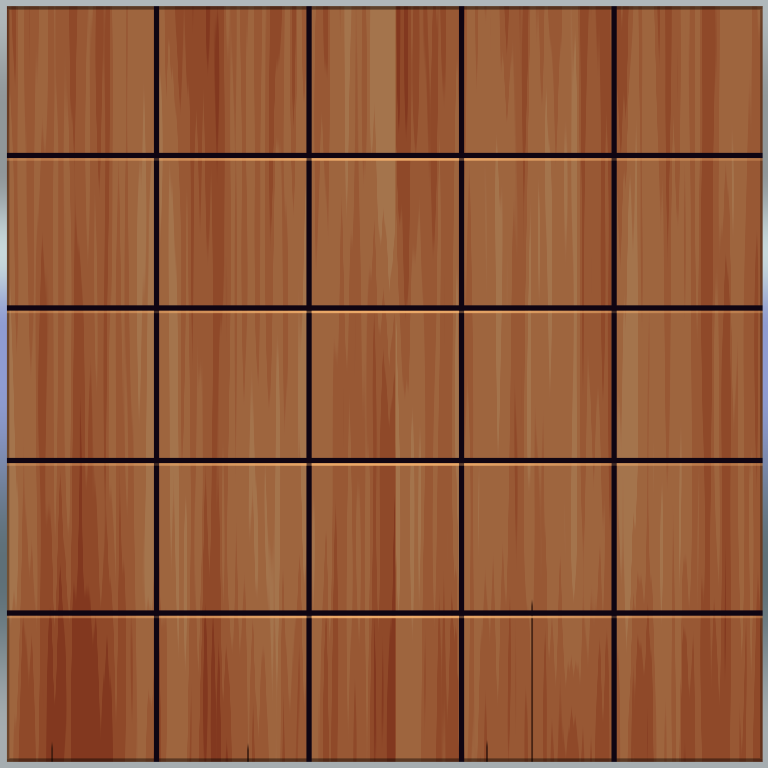
This texture is drawn by a three.js fragment shader. Its source:

```glsl
varying vec2 vUv;

const vec2 PANEL_MIN = vec2(0.0090, 0.0080);
const vec2 PANEL_MAX = vec2(0.9930, 0.9920);
const vec2 GRID_ORIGIN = vec2(0.0052, 0.0032);
const float GRID_PITCH = 0.1986;
const float GRID_LINES = 4.0;
const float LINE_HALF = 0.0034;
const float GLINT_WIDTH = 0.0034;
const float EDGE_WIDTH = 0.0045;
const float SOFT = 0.0008;
const float SEAM_X = 0.515;

// Dark grain bands and bottom cracks, four of each
const vec4 BAND_X = vec4(0.097, 0.235, 0.775, 0.918);
const vec4 BAND_WIDTH = vec4(0.017, 0.008, 0.019, 0.010);
const vec4 BAND_DEPTH = vec4(1.4, 1.0, 1.4, 1.3);
const vec4 CRACK_X = vec4(0.068, 0.323, 0.634, 0.693);
const vec4 CRACK_TOP = vec4(0.036, 0.034, 0.038, 0.221);

const vec3 WOOD_DEEP = vec3(0.51, 0.22, 0.12);
const vec3 WOOD_DARK = vec3(0.56, 0.285, 0.16);
const vec3 WOOD_MID = vec3(0.595, 0.345, 0.205);
const vec3 WOOD_WARM = vec3(0.62, 0.395, 0.245);
const vec3 WOOD_PALE = vec3(0.645, 0.455, 0.30);
const vec3 LINE_COLOR = vec3(0.06, 0.02, 0.07);
const vec3 GLINT_COLOR = vec3(0.94, 0.68, 0.42);
const vec3 STEEL = vec3(0.65, 0.68, 0.69);
const vec3 STEEL_BRIGHT = vec3(0.78, 0.85, 0.86);
const vec3 STEEL_BLUE = vec3(0.56, 0.61, 0.82);
const vec3 STEEL_DARK = vec3(0.37, 0.44, 0.47);

vec2 gradientAt(vec2 cell) {
  float angle = 6.2832 * fract(sin(dot(cell, vec2(127.1, 311.7))) * 43758.5);
  return vec2(cos(angle), sin(angle));
}

float gradientNoise(vec2 p) {
  vec2 i = floor(p);
  vec2 f = p - i;
  vec2 u = f * f * f * (f * (f * 6.0 - 15.0) + 10.0);
  float a = dot(gradientAt(i), f);
  float b = dot(gradientAt(i + vec2(1.0, 0.0)), f - vec2(1.0, 0.0));
  float c = dot(gradientAt(i + vec2(0.0, 1.0)), f - vec2(0.0, 1.0));
  float d = dot(gradientAt(i + vec2(1.0, 1.0)), f - vec2(1.0, 1.0));
  return mix(mix(a, b, u.x), mix(c, d, u.x), u.y);
}

float below(float limit, float v) {
  return 1.0 - smoothstep(limit - SOFT, limit + SOFT, v);
}

// Grain tone from 0 (deep) to 4 (pale)
float grainTone(vec2 p) {
  // Uneven strand ends taper the streaks
  float y = p.y + 0.16 * gradientNoise(vec2(p.x * 95.0, 3.7))
                + 0.08 * gradientNoise(vec2(p.x * 210.0, 8.3));
  float tone = 2.55
    + 1.9 * gradientNoise(vec2(p.x * 13.0, y * 0.9 + 4.3))
    + 1.7 * gradientNoise(vec2(p.x * 41.0 + 7.0, y * 1.5 + 9.4))
    + 1.5 * gradientNoise(vec2(p.x * 118.0 + 3.0, y * 1.9 + 17.6));
  tone -= 1.3 * (1.0 - smoothstep(0.02, 0.36, y));
  tone -= 0.45 * smoothstep(0.74, 0.96, y);

  vec4 offset = (p.x - BAND_X) / BAND_WIDTH;
  tone -= dot(exp(-offset * offset), BAND_DEPTH) * mix(0.35, 1.0, smoothstep(0.1, 0.9, y));

  // Plank seam, with its pale side swapping towards the top
  float side = p.x - SEAM_X;
  float swing = mix(1.0, -1.0, smoothstep(0.35, 0.92, y));
  float sideSign = smoothstep(-SOFT, SOFT, side) * 2.0 - 1.0;
  float reach = side < 0.0 ? 0.026 : 0.055;
  tone += 1.6 * swing * sideSign * exp(-side * side / (reach * reach));
  return clamp(tone, 0.0, 4.0);
}

vec3 woodColor(float tone) {
  vec3 color = mix(WOOD_DEEP, WOOD_DARK, smoothstep(0.42, 0.58, tone));
  color = mix(color, WOOD_MID, smoothstep(1.42, 1.58, tone));
  color = mix(color, WOOD_WARM, smoothstep(2.22, 2.38, tone));
  return mix(color, WOOD_PALE, smoothstep(3.32, 3.48, tone));
}

vec3 steelColor(float y) {
  vec3 color = mix(STEEL, STEEL_DARK, smoothstep(0.04, 0.25, y));
  color = mix(color, STEEL_BLUE, smoothstep(0.27, 0.50, y));
  color = mix(color, STEEL_BRIGHT, smoothstep(0.57, 0.67, y));
  color = mix(color, STEEL * 0.87, smoothstep(0.67, 0.78, y));
  return mix(color, STEEL * 1.06, smoothstep(0.86, 0.99, y));
}

void main() {
  vec3 color = woodColor(grainTone(vUv));

  // Cracks
  vec4 crack = (1.0 - smoothstep(vec4(0.0006), vec4(0.0018), abs(vUv.x - CRACK_X)))
             * (1.0 - smoothstep(CRACK_TOP - 0.012, CRACK_TOP, vec4(vUv.y)));
  color = mix(color, WOOD_DEEP * 0.4, 0.8 * dot(crack, vec4(1.0)));

  // Shaded panel rim
  vec2 inset = min(vUv - PANEL_MIN, PANEL_MAX - vUv);
  float rim = max(below(EDGE_WIDTH, inset.y), 0.75 * below(EDGE_WIDTH * 0.7, inset.x));
  color *= 1.0 - 0.42 * rim;

  // Grid grooves and the glint under each horizontal one
  vec2 cell = (vUv - GRID_ORIGIN) / GRID_PITCH;
  vec2 fromLine = (cell - clamp(floor(cell + 0.5), 1.0, GRID_LINES)) * GRID_PITCH;
  vec2 groove = vec2(below(LINE_HALF, abs(fromLine.x)), below(LINE_HALF, abs(fromLine.y)));
  color = mix(color, LINE_COLOR, groove.x);
  float glint = below(GLINT_WIDTH * 0.5, abs(fromLine.y + LINE_HALF + GLINT_WIDTH * 0.5));
  float glow = mix(0.3, 0.95, exp(-pow((vUv.x - 0.5) / 0.3, 2.0)));
  color = mix(color, GLINT_COLOR, glint * glow * (1.0 - 0.6 * groove.x));
  color = mix(color, LINE_COLOR, groove.y);

  // Steel frame
  float frame = below(0.0, min(inset.x, inset.y));
  gl_FragColor = vec4(mix(color, steelColor(vUv.y), frame), 1.0);
}
```
